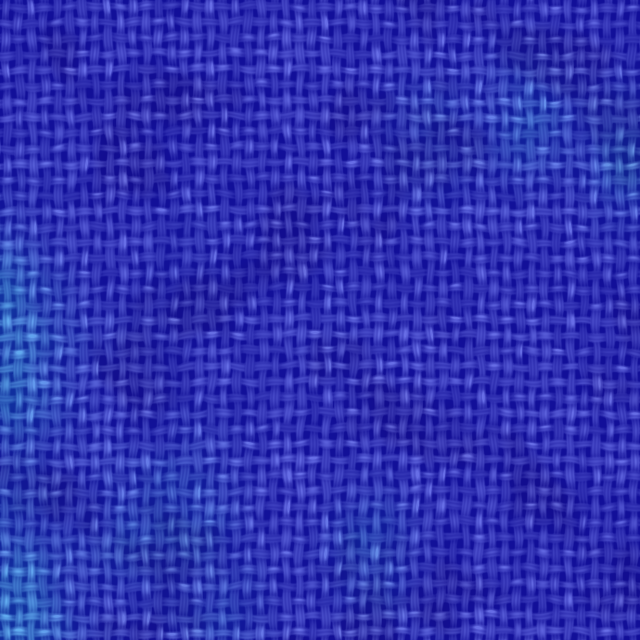
Reproduce this texture procedurally as a Shadertoy shader.

```glsl
// Blue plain-weave cloth: 50 broad upright threads cross 41 thinner level ones.
// Sine waves lift each thread over and under its neighbours; hashes vary the yarn,
// and layered sines with cellular blots stain the cloth with uneven teal dye.

const float PI = 3.14159265;
const vec2 THREADS = vec2(50.0, 41.0);

const vec3 GAP_BLUE   = vec3(0.07, 0.06, 0.60);
const vec3 YARN_BLUE  = vec3(0.19, 0.19, 0.70);
const vec3 LIGHT_BLUE = vec3(0.36, 0.38, 0.86);
const vec3 TEAL_SHIFT = vec3(-0.02, 0.20, 0.03);
const vec3 DULL_SHIFT = vec3(0.00, -0.01, -0.04);

struct Thread {
    float cover;  // 1 on the yarn, 0 beside it
    float lift;   // 1 on top of a crossing, -1 below it
    float tone;   // brightness of the yarn, about 0 to 1
};

float hash(vec2 p) {
    return fract(sin(dot(p, vec2(127.1, 311.7))) * 43758.5);
}

// Soft, irregular swell between about -1 and 1
float layeredSines(vec2 p) {
    float sum = 0.0;
    float weight = 0.5;
    for (int i = 0; i < 4; i++) {
        sum += weight * sin(p.x + 1.7 * sin(p.y)) * cos(p.y - 1.3 * sin(p.x * 0.8));
        p = mat2(1.5, 1.1, -1.1, 1.5) * p + 2.3;
        weight *= 0.55;
    }
    return sum;
}

// Scattered round blots, one possible blot in each cell
float cellularBlots(vec2 p) {
    vec2 cell = floor(p);
    float sum = 0.0;
    for (int y = -1; y <= 1; y++) {
        for (int x = -1; x <= 1; x++) {
            vec2 id = cell + vec2(x, y);
            vec2 center = id + vec2(hash(id + 3.1), hash(id + 8.7));
            vec2 d = (p - center) * vec2(1.25, 0.9);
            sum += smoothstep(0.5, 1.0, hash(id + 5.3)) * exp(-7.0 * dot(d, d));
        }
    }
    return sum;
}

// One set of parallel threads; side is 1 or -1 and picks which crossings rise
Thread weaveThread(float across, float along, float halfWidth, float side, float seed) {
    float index = floor(across);
    float random = hash(vec2(index, seed));
    float crossing = hash(vec2(index, floor(along)) + seed);

    // Wandering centre line and uneven thickness
    float phase = 2.0 * PI * random;
    float wander = 0.06 * sin(along * 0.9 + phase) + 0.05 * sin(along * 2.3 + 3.0 * phase);
    float offset = fract(across) - 0.5 - wander;
    float width = halfWidth * (1.0 + 0.18 * sin(along * 1.4 + 2.0 * phase));

    Thread t;
    t.cover = 1.0 - smoothstep(width - 0.12, width + 0.12, abs(offset));
    t.lift = side * (1.0 - 2.0 * mod(index, 2.0)) * sin(PI * along);

    // Rounded body, fine fibres and an occasional bright strand on top
    float top = max(t.lift, 0.0);
    float fibres = sin(offset * 24.0 + phase + 1.5 * sin(along * 0.7 + phase));
    float strandPlace = (crossing - 0.5) * halfWidth;
    float strand = exp(-pow((offset - strandPlace) / 0.10, 2.0));
    t.tone = 0.45 + 0.20 * t.lift + 0.18 * (random - 0.5) + 0.06 * fibres;
    t.tone += top * (0.30 * (crossing - 0.5) + 0.42 * strand * crossing * crossing);
    return t;
}

// Lay the upper thread over the lower one, with dark gaps between
float weaveTone(Thread warp, Thread weft) {
    float warpBase = warp.tone * warp.cover;
    float weftBase = weft.tone * weft.cover;
    float warpOver = mix(weftBase, warp.tone, warp.cover);
    float weftOver = mix(warpBase, weft.tone, weft.cover);
    return mix(weftOver, warpOver, smoothstep(-0.3, 0.3, warp.lift - weft.lift));
}

vec3 yarnColor(float tone) {
    vec3 color = mix(GAP_BLUE, YARN_BLUE, smoothstep(0.0, 0.5, tone));
    return mix(color, LIGHT_BLUE, clamp((tone - 0.45) / 0.5, 0.0, 1.25));
}

// Teal stain: heavier down the left edge, blotted elsewhere
float dyeAmount(vec2 uv) {
    float edge = exp(-uv.x * uv.x * 110.0) + 0.35 * exp(-uv.x * 5.0) * (1.0 - uv.y);
    edge *= 1.0 - smoothstep(0.52, 0.70, uv.y);
    edge *= 0.65 + 0.35 * cos((uv.y - 0.46) * 15.0);
    float blots = 0.65 * cellularBlots(uv * 4.5 + 1.7);
    float ragged = 0.85 + 0.5 * layeredSines(uv * 19.0);
    return clamp((edge + blots) * ragged, 0.0, 1.0);
}

void mainImage(out vec4 fragColor, in vec2 fragCoord) {
    vec2 uv = fragCoord / iResolution.xy;

    // Gentle bowing of the cloth
    vec2 bow = vec2(sin(uv.y * 7.0 + 2.0 * uv.x), sin(uv.x * 6.0 + 3.0 * uv.y));
    vec2 p = uv * THREADS + 0.12 * bow;

    Thread warp = weaveThread(p.x, p.y, 0.32, 1.0, 11.0);
    Thread weft = weaveThread(p.y, p.x, 0.24, -1.0, 47.0);

    float mottle = layeredSines(uv * 9.0 + 4.0);
    float tone = weaveTone(warp, weft) + 0.09 * mottle;
    float dye = dyeAmount(uv);

    vec3 color = yarnColor(tone + 0.08 * dye);
    color += TEAL_SHIFT * dye * (0.6 + 0.6 * tone);
    color += DULL_SHIFT * smoothstep(0.2, 0.7, -mottle);
    fragColor = vec4(clamp(color, 0.0, 1.0), 1.0);
}
```
